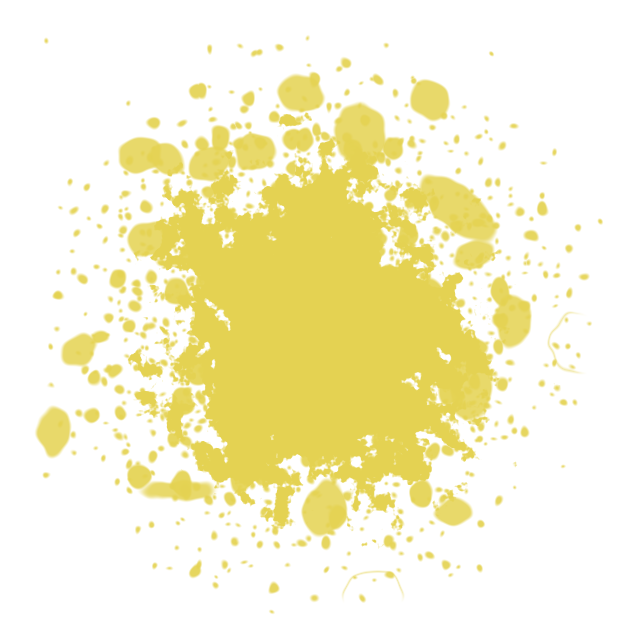
A WebGL 1 fragment shader for this background:

```glsl
precision highp float;
// A yellow paint splatter on white paper: a solid, ragged core, large
// translucent blots and a spray of droplets that thins out with distance.
// Noise breaks the outlines; jittered cell grids scatter the droplets.

uniform vec2 u_resolution;

const vec3 PAPER = vec3(1.0);
const vec3 PAINT = vec3(0.895, 0.825, 0.32);
const vec2 CENTER = vec2(0.487, 0.495);
const float SOFT = 0.0028;

vec2 hash2(vec2 p) {
  vec3 q = fract(p.xyx * vec3(0.1031, 0.103, 0.0973));
  q += dot(q, q.yzx + 33.33);
  return fract((q.xx + q.yz) * q.zy);
}

float gradientDot(vec2 cell, vec2 offset) {
  float angle = 6.2832 * hash2(cell + 71.0).x;
  return dot(vec2(cos(angle), sin(angle)), offset);
}

float gradientNoise(vec2 p) {
  vec2 i = floor(p);
  vec2 f = p - i;
  vec2 u = f * f * f * (f * (f * 6.0 - 15.0) + 10.0);
  vec2 e = vec2(1.0, 0.0);
  float low = mix(gradientDot(i, f), gradientDot(i + e, f - e), u.x);
  float high = mix(gradientDot(i + e.yx, f - e.yx), gradientDot(i + 1.0, f - 1.0), u.x);
  return mix(low, high, u.y);
}

float fbm(vec2 p) {
  float sum = 0.0;
  float gain = 0.6;
  for (int i = 0; i < 4; i++) {
    sum += gain * gradientNoise(p);
    p = p * 2.03 + 17.0;
    gain *= 0.6;
  }
  return sum;
}

// Coverage of a shape from its signed distance.
float fill(float dist) {
  return 1.0 - smoothstep(-SOFT, SOFT, dist);
}

// Lay one translucent coat over another.
float coat(float under, float over) {
  return 1.0 - (1.0 - under) * (1.0 - over);
}

float blot(vec2 p, vec2 center, vec2 radii, float angle) {
  float c = cos(angle);
  float s = sin(angle);
  vec2 q = mat2(c, -s, s, c) * (p - center);
  return 0.86 * fill((length(q / radii) - 1.0) * min(radii.x, radii.y));
}

// Solid mass with a lobed outline and a porous rim.
float core(vec2 p) {
  vec2 d = p - CENTER;
  float a = atan(d.y, d.x);
  float reach = 0.243 + 0.022 * cos(a + 1.0) - 0.01 * cos(2.0 * a) - 0.012 * sin(2.0 * a);
  float rim = (reach - length(d)) * 5.0;
  float grain = fbm(p * 24.0) + 0.5 * gradientNoise(p * 9.0);
  return smoothstep(-0.06, 0.08, rim + grain);
}

// One droplet per grid cell, present less often away from the center.
float droplets(vec2 p, float cells, float amount, float outer) {
  float paint = 0.0;
  vec2 home = floor(p * cells);
  for (int y = -1; y <= 1; y++) {
    for (int x = -1; x <= 1; x++) {
      vec2 cell = home + vec2(float(x), float(y));
      vec2 spot = (cell + 0.1 + 0.8 * hash2(cell + cells)) / cells;
      vec2 pick = hash2(cell + cells * 3.0 + 9.0);
      float chance = amount * (1.0 - smoothstep(0.22, outer, length(spot - CENTER)));
      float radius = mix(0.12, 0.34, pick.y * pick.y) / cells;
      vec2 q = (p - spot) * vec2(mix(0.8, 1.25, pick.y), 1.0);
      paint = max(paint, step(pick.x, chance) * fill(length(q) - radius));
    }
  }
  return 0.92 * paint;
}

// Thin half ring that opens away from the given direction.
float wisp(vec2 p, vec2 center, float radius, vec2 facing) {
  vec2 d = p - center;
  float side = smoothstep(-0.01, 0.02, dot(d, facing));
  return 0.65 * side * fill(abs(length(d) - radius) - 0.001);
}

float largeBlots(vec2 p) {
  // Left side
  float ink = blot(p, vec2(0.085, 0.325), vec2(0.026, 0.036), 0.0);
  ink = coat(ink, blot(p, vec2(0.124, 0.453), vec2(0.03, 0.022), 0.4));
  ink = coat(ink, blot(p, vec2(0.234, 0.626), vec2(0.035, 0.028), 0.2));
  ink = coat(ink, blot(p, vec2(0.28, 0.234), vec2(0.055, 0.015), 0.0));
  // Upper arc
  ink = coat(ink, blot(p, vec2(0.219, 0.759), vec2(0.034, 0.027), 0.2));
  ink = coat(ink, blot(p, vec2(0.26, 0.751), vec2(0.027, 0.021), -0.6));
  ink = coat(ink, blot(p, vec2(0.326, 0.745), vec2(0.032, 0.027), 0.3));
  ink = coat(ink, blot(p, vec2(0.4, 0.762), vec2(0.032, 0.03), 0.0));
  ink = coat(ink, blot(p, vec2(0.471, 0.853), vec2(0.037, 0.027), -0.2));
  ink = coat(ink, blot(p, vec2(0.564, 0.79), vec2(0.04, 0.05), 0.0));
  ink = coat(ink, blot(p, vec2(0.672, 0.844), vec2(0.034, 0.027), -0.8));
  // Right side and base
  ink = coat(ink, blot(p, vec2(0.715, 0.675), vec2(0.07, 0.033), -0.7));
  ink = coat(ink, blot(p, vec2(0.74, 0.6), vec2(0.033, 0.022), 0.4));
  ink = coat(ink, blot(p, vec2(0.8, 0.499), vec2(0.026, 0.041), 0.0));
  ink = coat(ink, blot(p, vec2(0.736, 0.394), vec2(0.035, 0.05), 0.0));
  ink = coat(ink, blot(p, vec2(0.71, 0.2), vec2(0.028, 0.02), 0.2));
  return coat(ink, blot(p, vec2(0.508, 0.206), vec2(0.032, 0.045), -0.3));
}

void main() {
  vec2 p = (gl_FragCoord.xy - 0.5 * u_resolution) / min(u_resolution.x, u_resolution.y) + 0.5;
  vec2 ripple = vec2(gradientNoise(p * 32.0), gradientNoise(p * 32.0 + 40.0));
  vec2 w = p + 0.008 * ripple;
  float ink = coat(core(p), largeBlots(w));
  ink = coat(ink, droplets(w, 15.0, 0.8, 0.42));
  ink = coat(ink, droplets(w, 29.0, 0.75, 0.49));
  ink = coat(ink, droplets(w, 57.0, 0.6, 0.5));
  ink = coat(ink, wisp(w, vec2(0.583, 0.065), 0.046, vec2(0.0, 1.0)));
  ink = coat(ink, wisp(w, vec2(0.907, 0.463), 0.047, vec2(-1.0, 0.0)));
  gl_FragColor = vec4(mix(PAPER, PAINT, ink), 1.0);
}
```
